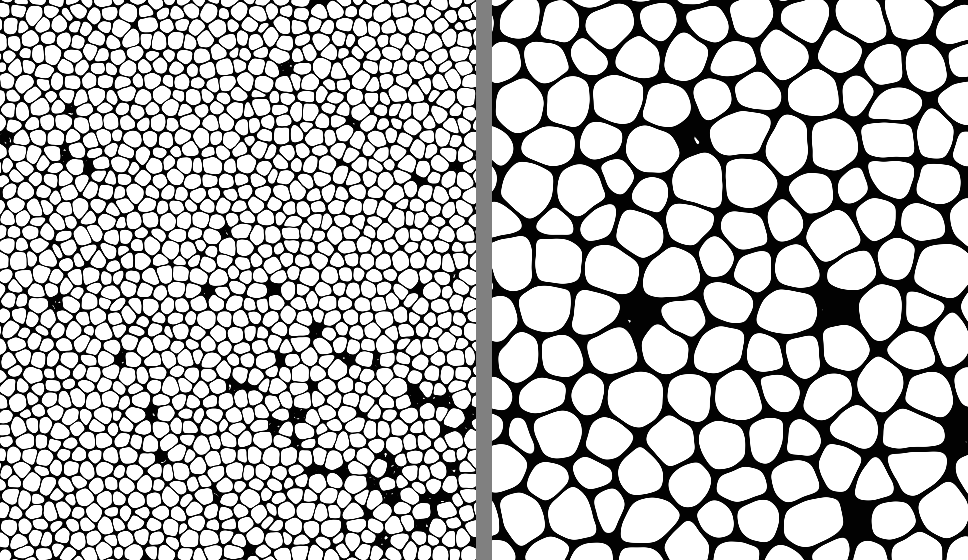
Left, the full canvas; right, a detail of the centre.
Give the GLSL for this texture, as a Shadertoy shader.

```glsl
// Tightly packed white grains split by thin black walls, with scattered black pores.
// Weighted Voronoi cells on a jittered hexagonal lattice; an exponential soft
// minimum of the wall distances rounds the corners of each grain.
#define CELLS 35.0        // lattice steps over the canvas height
#define ROW_PITCH 0.866   // height of a lattice row
#define JITTER 0.6        // scatter of the seeds
#define SIZE_SPREAD 0.24  // variation of the grain sizes
#define WALL 0.04         // half width of the walls
#define WALL_VARIATION 0.02
#define ROUNDING 12.0     // lower values give rounder corners
#define PORES 0.03        // share of empty cells
#define CORNER_PORES 0.22 // extra share near the lower right
#define WOBBLE 0.05       // unevenness of the outlines
#define SOFTNESS 0.36     // edge blur in pixels

const vec3 GRAIN_WHITE = vec3(1.0);
const vec3 WALL_BLACK = vec3(0.008);

vec3 hash3(vec2 p) {
    vec3 q = fract(p.xyx * vec3(0.1031, 0.1030, 0.0973));
    q += dot(q, q.yxz + 33.33);
    return fract((q.xxy + q.yzz) * q.zyx);
}

float cornerGradient(vec2 corner, vec2 offset) {
    float angle = 6.2832 * hash3(corner + 19.0).x;
    return dot(vec2(cos(angle), sin(angle)), offset);
}

float gradientNoise(vec2 p) {
    vec2 i = floor(p), f = p - i;
    vec2 u = f * f * f * (f * (f * 6.0 - 15.0) + 10.0);
    vec2 e = vec2(1.0, 0.0);
    return mix(mix(cornerGradient(i, f), cornerGradient(i + e, f - e), u.x),
               mix(cornerGradient(i + e.yx, f - e.yx), cornerGradient(i + e.xx, f - e.xx), u.x), u.y);
}

// Lattice cell at a column and row offset from the point; z holds the row shift
vec3 cellNear(vec2 p, int column, int row) {
    float y = floor(p.y / ROW_PITCH) + float(row);
    float shift = 0.5 * mod(y, 2.0);
    return vec3(floor(p.x - shift) + float(column), y, shift);
}

// Seed of a cell: position, weight, and 1 if the cell is a pore
vec4 seedOf(vec3 cell) {
    vec3 random = hash3(cell.xy);
    vec2 center = cell.xy + 0.5 + JITTER * (random.xy - 0.5);
    center = vec2(center.x + cell.z, center.y * ROW_PITCH);

    vec2 porousCorner = vec2(iResolution.x / iResolution.y, 0.14);
    float nearCorner = smoothstep(0.55, 0.0, distance(center / CELLS, porousCorner));
    vec3 chance = hash3(cell.xy + 57.0);
    float pore = step(chance.x, PORES + CORNER_PORES * nearCorner);
    float weight = mix(SIZE_SPREAD * random.z, -0.3 * chance.y, pore);
    return vec4(center, weight, pore);
}

float powerDistance(vec2 p, vec4 seed) {
    vec2 d = p - seed.xy;
    return dot(d, d) - seed.z;
}

void mainImage(out vec4 fragColor, in vec2 fragCoord) {
    vec2 p = fragCoord / iResolution.y * CELLS;
    float pixel = CELLS / iResolution.y;
    p += WOBBLE * vec2(gradientNoise(p * 2.3), gradientNoise(p * 2.3 + 41.0));

    // Find the cell that owns this point
    vec4 owner = vec4(0.0);
    float nearest = 1e5;
    for (int j = -2; j <= 2; j++)
    for (int i = -2; i <= 2; i++) {
        vec4 seed = seedOf(cellNear(p, i, j));
        float power = powerDistance(p, seed);
        if (power < nearest) {
            nearest = power;
            owner = seed;
        }
    }

    // Blend the distances to all walls of that cell
    float wallSum = 0.0;
    for (int j = -2; j <= 2; j++)
    for (int i = -2; i <= 2; i++) {
        vec4 seed = seedOf(cellNear(p, i, j));
        float separation = distance(seed.xy, owner.xy);
        if (separation > 0.001) {
            float wall = (powerDistance(p, seed) - nearest) / (2.0 * separation);
            wallSum += exp(-ROUNDING * wall);
        }
    }
    float inside = -log(wallSum) / ROUNDING - WALL;
    inside -= WALL_VARIATION * gradientNoise(p * 0.4);

    // Pores stay black apart from rare flecks of debris
    float fleck = 0.25 * (gradientNoise(p * 4.0 + 7.0) - 0.42);
    inside = mix(inside, min(inside, fleck), owner.w);

    float grain = smoothstep(-SOFTNESS * pixel, SOFTNESS * pixel, inside);
    fragColor = vec4(mix(WALL_BLACK, GRAIN_WHITE, grain), 1.0);
}
```
